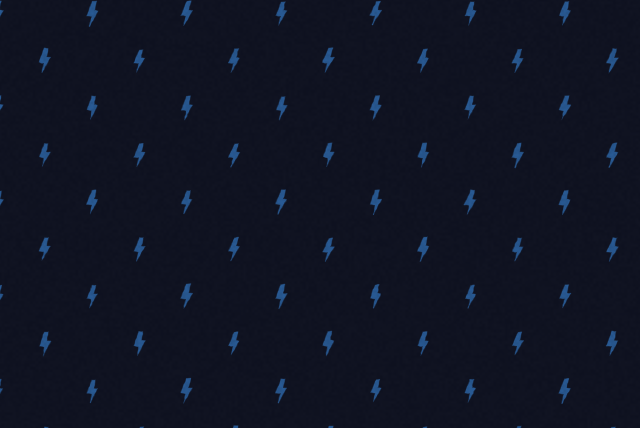
Write a Shadertoy shader that draws this pattern.

```glsl
// Staggered rows of small blue lightning bolts on a dark navy ground.

// Lengths are fractions of the canvas height; the canvas spans 1.5 by 1.
const vec2  CANVAS     = vec2(1.5, 1.0);
const vec2  PITCH      = vec2(0.2217, 0.11025);  // bolt spacing, row spacing
const vec2  FIRST_BOLT = vec2(0.2158, 0.969);    // centre of a top row bolt
const float BOLT_SIZE  = 0.0279;                 // half height of a bolt
const float ROUNDING   = 0.028;                  // corner radius, in bolt units
const float WOBBLE     = 0.035;                  // outline roughness, in bolt units
const float SIZE_VARY  = 0.05;
const float LEAN_VARY  = 0.06;
const float SHIFT_VARY = 0.0008;
const float RIM_WIDTH  = 0.0022;
const float GRAIN      = 0.006;
const vec3  GROUND     = vec3(0.060, 0.072, 0.128);
const vec3  BOLT_FILL  = vec3(0.152, 0.337, 0.555);
const vec3  BOLT_RIM   = vec3(0.130, 0.265, 0.435);

const int CORNERS = 7;
const vec2 BOLT[CORNERS] = vec2[CORNERS](
    vec2(0.00, 0.96), vec2(0.32, 0.98), vec2(0.16, 0.25), vec2(0.46, 0.21),
    vec2(-0.22, -1.00), vec2(-0.06, -0.25), vec2(-0.46, -0.18));

float hash(vec2 p) {
    vec3 q = fract(p.xyx * 0.1031);
    q += dot(q, q.yzx + 33.33);
    return fract((q.x + q.y) * q.z);
}

// Random value in -1..1
float signedHash(vec2 p) {
    return 2.0 * hash(p) - 1.0;
}

// Smooth value noise in -1..1
float noise(vec2 p) {
    vec2 i = floor(p);
    vec2 f = fract(p);
    f = f * f * (3.0 - 2.0 * f);
    return mix(mix(signedHash(i), signedHash(i + vec2(1, 0)), f.x),
               mix(signedHash(i + vec2(0, 1)), signedHash(i + vec2(1, 1)), f.x), f.y);
}

// Signed distance to the bolt polygon, negative inside
float boltDistance(vec2 p) {
    float nearest = 1e6;
    float side = 1.0;
    for (int i = 0; i < CORNERS; i++) {
        vec2 a = BOLT[i];
        vec2 b = BOLT[(i + 1) % CORNERS];
        vec2 edge = b - a;
        vec2 w = p - a;
        vec2 gap = w - edge * clamp(dot(w, edge) / dot(edge, edge), 0.0, 1.0);
        nearest = min(nearest, dot(gap, gap));
        // Flip the sign at each edge crossed by a horizontal ray
        if ((a.y > p.y) != (b.y > p.y) && p.x < a.x + edge.x * (p.y - a.y) / edge.y)
            side = -side;
    }
    return side * sqrt(nearest);
}

void mainImage(out vec4 fragColor, in vec2 fragCoord) {
    vec2 p = fragCoord / iResolution.xy * CANVAS;
    float pixel = 1.0 / iResolution.y;

    // Find the nearest bolt; odd rows shift by half a repeat
    float row = round((FIRST_BOLT.y - p.y) / PITCH.y);
    float stagger = 0.5 * mod(row, 2.0);
    float column = round((p.x - FIRST_BOLT.x) / PITCH.x + stagger);
    vec2 centre = FIRST_BOLT + vec2(column - stagger, -row) * PITCH;
    vec2 id = vec2(column, row) + 20.0;

    // Vary the placing, size and lean of each bolt
    vec2 shift = SHIFT_VARY * vec2(signedHash(id + 3.7), signedHash(id + 8.1));
    float size = BOLT_SIZE * (1.0 + SIZE_VARY * signedHash(id + 15.3));
    vec2 q = (p - centre - shift) / size;
    q.x += LEAN_VARY * signedHash(id + 27.9) * q.y;

    // Rough, slightly rounded outline
    float roughness = WOBBLE * noise(q * 4.0 + id * 17.0);
    float d = (boltDistance(q) - ROUNDING + roughness) * size;

    // Ground with faint grain, then the bolt with a darker rim
    vec3 color = GROUND + GRAIN * noise(p * 150.0);
    vec3 ink = mix(BOLT_RIM, BOLT_FILL, smoothstep(0.0, RIM_WIDTH, -d));
    ink *= 1.0 + 0.05 * noise(q * 5.0 + id * 11.0);
    float coverage = smoothstep(0.75 * pixel, -0.75 * pixel, d);
    fragColor = vec4(mix(color, ink, coverage), 1.0);
}
```
